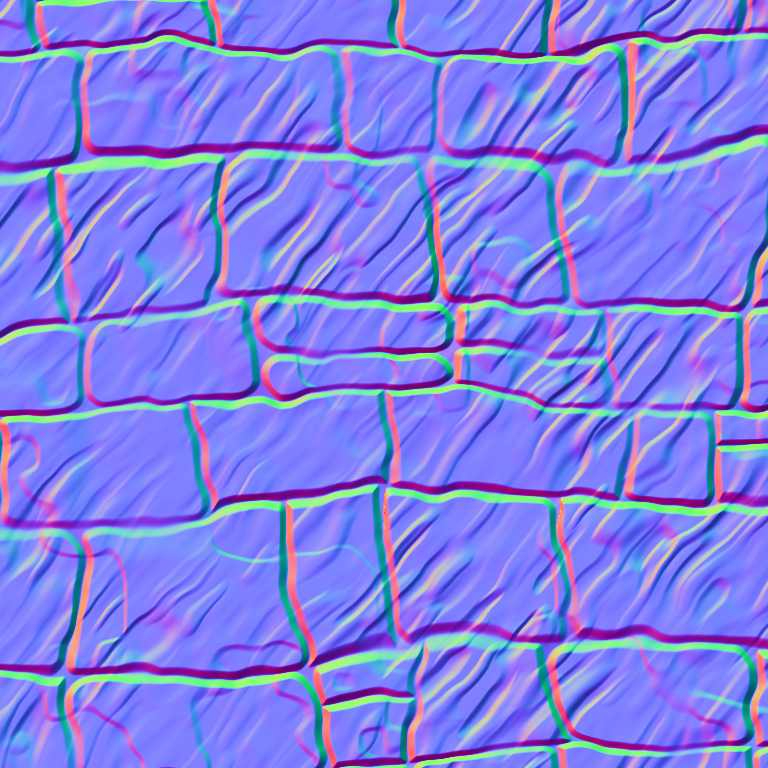
Reproduce this texture map procedurally as a Shadertoy shader.

```glsl
// Tangent-space normal map of a rough, coursed stone wall.
// A height field (rounded stones in uneven rows, slanted chisel marks, chipped
// ledges) is differentiated numerically and its slope is encoded as colour.

const float ROWS = 6.6;          // courses per canvas height
const float JOINT_WIDTH = 0.011; // width of one bevel
const float SLOPE_STEP = 0.0016; // sampling distance for the gradient

float hash(vec2 p) {
    return fract(sin(dot(p, vec2(127.1, 311.7))) * 43758.5);
}

// Smooth value noise in 0..1
float noise(vec2 p) {
    vec2 i = floor(p), f = fract(p);
    f = f * f * f * (f * (f * 6.0 - 15.0) + 10.0);
    float low = mix(hash(i), hash(i + vec2(1, 0)), f.x);
    float high = mix(hash(i + vec2(0, 1)), hash(i + vec2(1, 1)), f.x);
    return mix(low, high, f.y);
}

vec2 wobble(vec2 p) {
    return vec2(noise(p), noise(p + 37.3)) - 0.5;
}

// Distance from the rim of a rounded box, positive inside
float boxInset(vec2 p, vec2 halfSize, float radius) {
    vec2 d = abs(p) - halfSize + radius;
    return radius - length(max(d, 0.0)) - min(max(d.x, d.y), 0.0);
}

// Jittered, slightly leaning boundary between two stones of a row
float stoneEdge(float index, float row, float rise) {
    vec2 key = vec2(index, row);
    float lean = (hash(key + 5.7) - 0.5) * 0.28;
    return index + 0.66 * hash(key + 2.3) + lean * (rise - 0.5);
}

// Distance into the stone that covers p
float stoneInset(vec2 p) {
    p += 0.024 * wobble(p * 8.0) + 0.013 * wobble(p * 26.0);
    float v = p.y * ROWS - 0.22 * p.x + 0.18 * sin(p.y * 13.0)
            + 0.12 * sin(p.x * 6.0 + p.y * 4.0);
    float row = floor(v), rise = v - row;

    float columns = mix(3.7, 5.6, hash(vec2(row, 8.1)));
    float u = p.x * columns + 9.0 * hash(vec2(row, 3.9));
    float index = floor(u);
    if (u < stoneEdge(index, row, rise)) index -= 1.0;
    float left = stoneEdge(index, row, rise);
    float right = stoneEdge(index + 1.0, row, rise);

    // Some stones are stacked in two
    float bottom = 0.0, top = 1.0;
    vec2 id = vec2(index, row);
    if (hash(id + 0.7) > 0.86) {
        float cut = mix(0.38, 0.64, hash(id + 6.1));
        if (rise < cut) top = cut; else bottom = cut;
    }
    vec2 scale = 1.0 / vec2(columns, ROWS);
    vec2 center = 0.5 * vec2(left + right, bottom + top);
    vec2 halfSize = 0.5 * vec2(right - left, top - bottom) * scale;
    float radius = mix(0.005, 0.034, pow(hash(id + 4.4), 2.0));
    return boxInset((vec2(u, rise) - center) * scale, halfSize, radius);
}

// Raised and cut strokes that climb to the right, over a faint grain
float chiselMarks(vec2 p) {
    p += 0.022 * wobble(p * 11.0) + 0.006 * wobble(p * 33.0);
    vec2 along = normalize(vec2(0.64, 0.77));
    vec2 q = vec2(dot(p, along), dot(p, vec2(along.y, -along.x)));
    float ridge = smoothstep(0.58, 0.95, noise(q * vec2(12.0, 56.0)));
    float cut = smoothstep(0.58, 0.95, noise(q * vec2(10.0, 48.0) + 19.4));
    float grain = noise(q * vec2(24.0, 62.0) + 7.7) - 0.5;
    float strength = smoothstep(0.22, 0.75, noise(p * 6.0 + 11.0));
    return (ridge - 1.3 * cut) * mix(0.2, 1.0, strength) + 0.28 * grain;
}

// Thin curved steps where flakes have broken off
float ledges(vec2 p) {
    float level = noise(p * 9.0 + 53.0) + 0.30 * (noise(p * 27.0) - 0.5);
    float presence = smoothstep(0.30, 0.65, noise(p * 5.0 + 71.0));
    return smoothstep(0.54, 0.62, level) * presence;
}

float wallHeight(vec2 p) {
    float bevel = smoothstep(0.0, JOINT_WIDTH, stoneInset(p));
    float depth = mix(0.004, 0.036, noise(p * 9.0 + 23.0));
    float surface = 0.0075 * chiselMarks(p) + 0.0050 * ledges(p);
    return depth * (bevel - 1.0) + surface * mix(0.4, 1.0, bevel);
}

// Red rises with the height to the right, green with the height downwards
vec3 encodeSlope(vec2 slope) {
    float facing = inversesqrt(1.0 + dot(slope, slope));
    vec2 tilt = 1.04 * vec2(slope.x, -slope.y) * facing;
    return 0.5 + 0.5 * vec3(tilt, mix(-0.5, 1.0, facing));
}

void mainImage(out vec4 fragColor, in vec2 fragCoord) {
    vec2 p = fragCoord / iResolution.y;
    vec2 e = vec2(SLOPE_STEP, 0.0);
    vec2 slope = vec2(wallHeight(p + e.xy) - wallHeight(p - e.xy),
                      wallHeight(p + e.yx) - wallHeight(p - e.yx));
    vec3 color = encodeSlope(slope / (2.0 * SLOPE_STEP));
    fragColor = vec4(clamp(color, 0.0, 1.0), 1.0);
}
```
